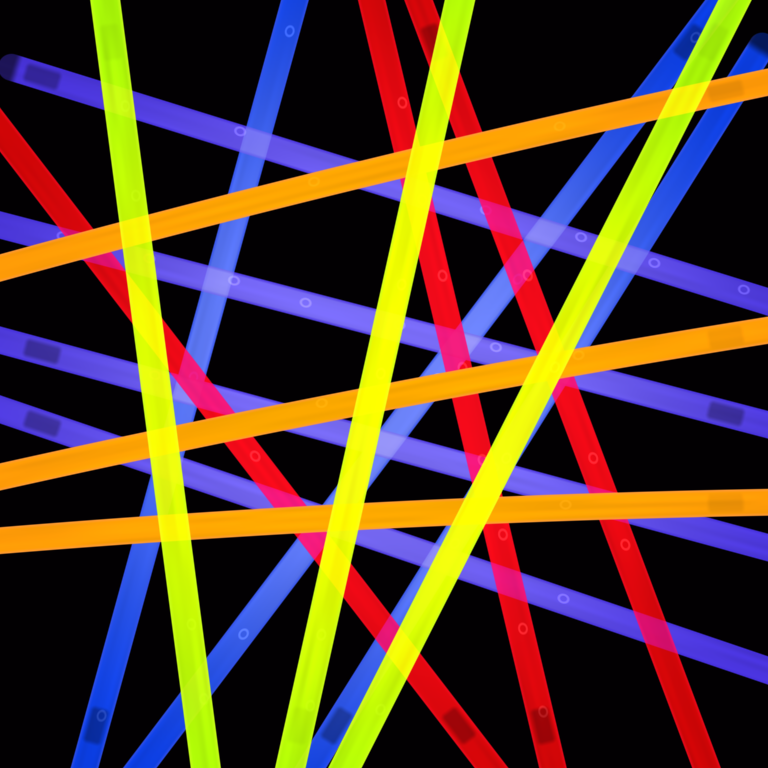
Reproduce this background procedurally as a Shadertoy shader.

```glsl
struct Family {
    int count;
    vec3 startFit, endFit;   // quadratic in stick index: where the axis crosses 0 and 1
    vec2 ends;               // extent along the axis
    float halfWidth, bow;
    vec3 tip, core, rim;     // colours far from centre, near centre, at the walls
    vec3 transmit;           // light let through from the sticks below
    float detail;            // strength of bubbles and plugs
};

float hash(vec2 p) {
    vec3 q = fract(p.xyx * vec3(0.1031, 0.1030, 0.0973));
    q += dot(q, q.yzx + 33.33);
    return fract((q.x + q.y) * q.z);
}

float noise(vec2 p) {
    vec2 i = floor(p), f = fract(p);
    f = f * f * (3.0 - 2.0 * f);
    return mix(mix(hash(i), hash(i + vec2(1, 0)), f.x),
               mix(hash(i + vec2(0, 1)), hash(i + vec2(1, 1)), f.x), f.y);
}

// p.x runs along the family, p.y across it
void drawFamily(inout vec3 color, vec2 p, Family f) {
    float blur = max(0.0013, 0.75 / iResolution.y);
    float centre = smoothstep(0.62, 0.12, length(p - 0.5));

    for (int i = 0; i < f.count; i++) {
        float k = float(i);
        vec3 powers = vec3(1.0, k, k * k);
        float start = dot(f.startFit, powers), end = dot(f.endFit, powers);
        float slope = end - start;
        float stretch = sqrt(1.0 + slope * slope);
        float offset = p.y - start - slope * p.x - f.bow * 4.0 * p.x * (1.0 - p.x);
        float across = offset / stretch;
        float along = p.x + slope * offset / (stretch * stretch);

        // Rounded stick outline
        vec2 ends = f.ends - vec2(0.2, 0.1) * k;
        float past = max(max(ends.x - along, along - ends.y), 0.0) * stretch;
        float dist = length(vec2(across, past)) - f.halfWidth;
        float mask = smoothstep(blur, -blur, dist);
        if (mask <= 0.0) continue;

        // Glowing liquid with streaks and tinted walls
        float u = across / f.halfWidth;
        float seed = k + 17.0 * f.startFit.x;
        vec3 body = mix(f.tip, f.core, centre);
        body *= 0.95 + 0.1 * noise(vec2(along * 9.0 + seed * 7.0, u * 2.5 + 40.0));
        body = mix(body, f.rim, 0.75 * smoothstep(0.72, 1.0, abs(u)));

        // Bubbles
        float cell = floor(along * 9.0);
        float chance = hash(vec2(cell + 30.0, floor(seed * 13.0)));
        vec2 bubble = vec2((fract(along * 9.0) - 0.2 - 0.6 * chance) / 9.0 * stretch,
                           across - (chance - 0.5) * f.halfWidth);
        float ring = smoothstep(0.0025, 0.0, abs(length(bubble * vec2(0.8, 1.0)) - 0.005));
        body += 0.14 * f.detail * ring * step(0.6, chance);

        // Dim plug near one end
        float side = hash(vec2(floor(seed * 5.0), 8.0)) < 0.5 ? 0.055 : 0.945;
        vec2 box = abs(vec2((along - side) * stretch, across)) - vec2(0.018, f.halfWidth * 0.35);
        float plug = smoothstep(0.006, -0.002, length(max(box, 0.0)) - 0.003);
        body *= 1.0 - 0.3 * f.detail * plug;
        body *= 1.0 - 0.6 * smoothstep(0.012, 0.0, min(along - ends.x, ends.y - along));

        vec3 lit = body + color * f.transmit * (1.0 - clamp(body, 0.0, 1.0));
        color = mix(color, lit, mask);
    }
}

void mainImage(out vec4 fragColor, in vec2 fragCoord) {
    vec2 p = (fragCoord - 0.5 * iResolution.xy) / iResolution.y + 0.5;
    vec3 color = vec3(0.006, 0.0, 0.008);

    Family blue = Family(3, vec3(0.11, -0.003, 0.075), vec3(0.384, 0.789, -0.233),
        vec2(-0.1, 1.14), 0.0175, 0.0,
        vec3(0.04, 0.24, 0.88), vec3(0.42, 0.51, 0.97), vec3(0.2, 0.32, 0.92), vec3(0.5), 1.0);
    Family violet = Family(4, vec3(0.917, -0.24, 0.03), vec3(0.607, -0.16, 0.0),
        vec2(0.015, 1.4), 0.0175, 0.0,
        vec3(0.28, 0.2, 0.85), vec3(0.47, 0.42, 0.96), vec3(0.26, 0.18, 0.86), vec3(0.55), 1.0);
    Family red = Family(3, vec3(0.64, 0.02, 0.06), vec3(-0.13, 0.8905, -0.2765),
        vec2(-0.1, 1.4), 0.0175, 0.0,
        vec3(0.8, 0.02, 0.02), vec3(0.97, 0.04, 0.1), vec3(0.95, 0.04, 0.12),
        vec3(0.1, 0.14, 0.45), 0.9);
    Family orange = Family(3, vec3(0.651, -0.3665, 0.0945), vec3(0.893, -0.3725, 0.0495),
        vec2(-0.1, 1.4), 0.0175, 0.008,
        vec3(1.0, 0.6, 0.03), vec3(1.0, 0.67, 0.0), vec3(1.0, 0.6, 0.26), vec3(0.0), 0.25);
    Family yellow = Family(3, vec3(0.268, 0.1295, -0.0195), vec3(0.137, 0.514, -0.052),
        vec2(-0.1, 1.4), 0.0195, 0.0,
        vec3(0.66, 0.97, 0.03), vec3(0.95, 1.0, 0.0), vec3(0.8, 1.0, 0.12),
        vec3(0.9, 0.0, 0.05), 0.15);

    // Deepest layer first; upright families swap the axes
    drawFamily(color, p.yx, blue);
    drawFamily(color, p, violet);
    drawFamily(color, p.yx, red);
    drawFamily(color, p, orange);
    drawFamily(color, p.yx, yellow);

    fragColor = vec4(clamp(color, 0.0, 1.0), 1.0);
}
```
